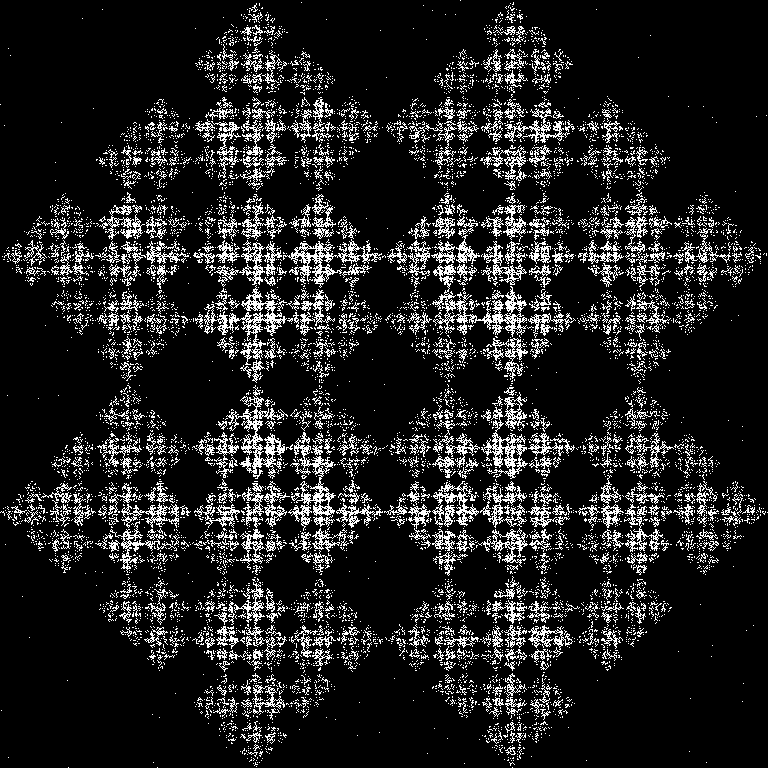
Write a WebGL 1 fragment shader that draws this pattern.

```glsl
precision highp float;
// Chaos game dust: halfway jumps to four corners or the center, never the same target twice.
uniform vec2 u_resolution;

const float GRID = 768.0;    // dust cells along one side of the canvas
const float EXPOSURE = 0.2;  // mean number of dots per cell
const int DEPTH = 9;         // jumps traced back from each sample

// Hash of a cell to two values in 0..1
vec2 hash22(vec2 p) {
  vec3 h = fract(p.xyx * vec3(0.1031, 0.1030, 0.0973));
  h += dot(h, h.yzx + 33.33);
  return fract((h.xx + h.yz) * h.zy);
}

// One-hot mask of a corner given by its 0/1 coordinates
vec4 cornerMask(vec2 c) {
  vec2 n = 1.0 - c;
  return vec4(n.x * n.y, c.x * n.y, n.x * c.y, c.x * c.y);
}

// 1 where a point can be reached by a jump toward the center
float insideMiddle(vec2 q) {
  vec2 d = abs(q - 0.5);
  return step(max(d.x, d.y), 0.25);
}

// Density of the orbit: counts the allowed jump histories leading to p
float orbitDensity(vec2 p) {
  vec2 q = p;
  vec4 viaCorner = cornerMask(step(0.5, q));
  float viaCenter = insideMiddle(q);
  for (int i = 1; i < DEPTH; i++) {
    q = fract(2.0 * q);
    vec2 corner = step(0.5, q);
    vec4 here = cornerMask(corner);
    vec4 opposite = cornerMask(1.0 - corner);
    float total = dot(viaCorner, vec4(1.0));
    // A corner may not repeat; the center branch is shifted by half a square
    viaCorner = here * (total - dot(viaCorner, here)) + opposite * viaCenter;
    viaCenter = total * insideMiddle(q);
  }
  return 0.8 * (dot(viaCorner, vec4(1.0)) + viaCenter);
}

// The first stray points of the orbit, before it settles
float strayDots(vec2 cell) {
  vec2 p = vec2(0.5);
  vec2 target = vec2(0.0, 1.0);
  float lit = 0.0;
  for (int i = 0; i < 3; i++) {
    vec2 d = abs(cell + 0.5 - (p * GRID + vec2(0.5, -0.5)));
    lit = max(lit, step(max(d.x, d.y), 0.4));
    p = mix(p, target, 0.5);
    target = 1.0 - target;
  }
  return lit;
}

// Lights a cell with the chance that at least one dot falls in it
float dust(vec2 cell) {
  vec2 p = (cell + hash22(cell + 17.0)) / GRID;
  float chance = 1.0 - exp(-EXPOSURE * orbitDensity(p));
  float lit = step(hash22(cell + 911.0).x, chance);
  return max(lit, strayDots(cell));
}

void main() {
  // Footprint of this pixel on the dust grid
  vec2 span = GRID / u_resolution;
  vec2 low = (gl_FragCoord.xy - 0.5) * span;
  vec2 high = low + span;
  vec2 firstCell = floor(low + 0.001);

  // Area-weighted average of the covered cells
  float light = 0.0;
  float area = 0.0;
  for (int y = 0; y < 3; y++) {
    for (int x = 0; x < 3; x++) {
      vec2 cell = firstCell + vec2(float(x), float(y));
      vec2 overlap = max(min(high, cell + 1.0) - max(low, cell), 0.0);
      float weight = overlap.x * overlap.y;
      if (weight > 0.0001) {
        light += weight * dust(cell);
        area += weight;
      }
    }
  }
  gl_FragColor = vec4(vec3(light / max(area, 0.0001)), 1.0);
}
```
